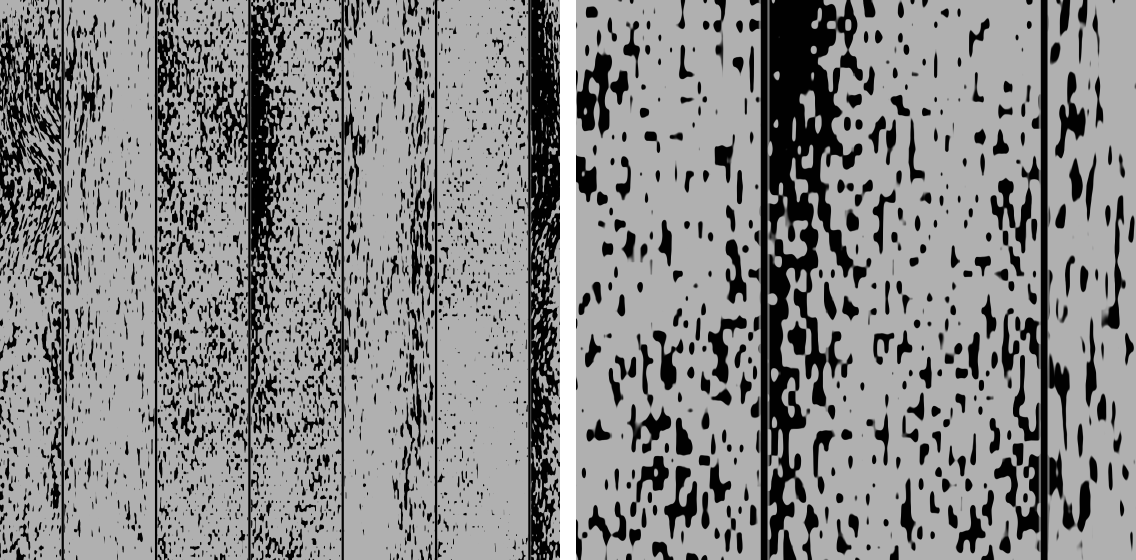
Left, the full canvas; right, a detail of the centre.
Give the GLSL for this texture, as a Shadertoy shader.

```glsl
// Six upright weathered planks: black grain specks and stains on flat grey, split by thin dark seams.

const float PLANKS = 6.0;
const float FIRST_SEAM = 0.112;         // x of the first seam
const float SEAM_WIDTH = 0.0040;
const float SEAM_LIP = 0.0016;          // clean wood beside each seam
const vec3 WOOD = vec3(0.69);
const vec3 INK = vec3(0.005);
const vec2 SPECK_SCALE = vec2(290.0, 135.0);
const vec2 GRAIN_SCALE = vec2(340.0, 52.0);
const float EDGE_SOFTNESS = 0.03;
const float PATCH_AMOUNT = 0.28;
const float STREAK_AMOUNT = 0.30;
const int SAMPLES = 3;                  // per axis

// Per plank: speck level, left stain, right streak, share of long grain
const vec4 WEAR[6] = vec4[6](
    vec4(0.21, 0.22, 0.08, 0.65),
    vec4(0.31, 0.20, 0.00, 0.15),
    vec4(0.29, 0.55, 0.02, 0.10),
    vec4(0.20, 0.19, 0.26, 0.65),
    vec4(0.19, 0.03, 0.00, 0.10),
    vec4(0.35, 0.34, 0.00, 0.40));

// Per plank: height of the stain centre, its reach, grain bend
const vec3 STAIN[6] = vec3[6](
    vec3(0.85, 0.35, 0.015),
    vec3(0.62, 0.30, 0.010),
    vec3(0.75, 0.30, 0.010),
    vec3(0.72, 0.35, 0.010),
    vec3(0.62, 0.38, 0.010),
    vec3(0.65, 0.60, 0.070));

float hash(vec2 p) {
    vec3 q = fract(vec3(p.xyx) * 0.1031);
    q += dot(q, q.yzx + 33.33);
    return fract((q.x + q.y) * q.z);
}

float noise(vec2 p) {
    vec2 cell = floor(p);
    vec2 f = fract(p);
    f = f * f * (3.0 - 2.0 * f);
    float low = mix(hash(cell), hash(cell + vec2(1.0, 0.0)), f.x);
    float high = mix(hash(cell + vec2(0.0, 1.0)), hash(cell + vec2(1.0, 1.0)), f.x);
    return mix(low, high, f.y);
}

float bump(float x, float centre, float reach) {
    float d = (x - centre) / reach;
    return exp(-d * d);
}

// Threshold below which the grain noise turns to ink
float stainLevel(float u, float y, vec4 wear, vec3 stain, vec2 seed) {
    float height = bump(y, stain.x, stain.y);
    float level = wear.x + 0.08 * (height - 0.5);
    level += wear.y * bump(u, 0.03, 0.24) * mix(0.35, 1.0, height);
    level += wear.z * bump(u, 0.77, 0.13) * mix(0.45, 1.0, height);
    level += 0.06 * exp((u - 1.0) / 0.08);
    level += PATCH_AMOUNT * (noise(vec2(u * 3.0, y * 8.0) + seed) - 0.5);
    level += STREAK_AMOUNT * wear.w * (noise(vec2(u * 13.0, y * 6.0) + seed + 11.0) - 0.5);
    return level;
}

// Ink coverage at one point of the canvas
float inkAt(vec2 p) {
    float along = (p.x - FIRST_SEAM) * PLANKS;
    int plank = int(mod(floor(along), PLANKS));
    float u = fract(along);
    vec4 wear = WEAR[plank];
    vec3 stain = STAIN[plank];
    vec2 seed = vec2(71.0, 43.0) * float(plank + 1);

    // Bent grain, mixed from short specks and long fibres
    vec2 q = vec2(u / PLANKS, p.y);
    q.x += stain.z * (noise(vec2(u * 1.2, p.y * 6.0) + seed) - 0.5);
    float speck = noise(q * SPECK_SCALE + seed);
    float fibre = noise(q * GRAIN_SCALE + seed + 19.0);
    float grain = mix(speck, fibre, wear.w);

    float level = stainLevel(u, p.y, wear, stain, seed);
    float ink = smoothstep(-EDGE_SOFTNESS, EDGE_SOFTNESS, level - grain);

    // Seam with a narrow clean lip
    float seamDistance = min(u, 1.0 - u) / PLANKS - 0.5 * SEAM_WIDTH;
    ink *= mix(0.35, 1.0, smoothstep(0.5 * SEAM_LIP, SEAM_LIP, seamDistance));
    float seam = 1.0 - smoothstep(-0.0003, 0.0003, seamDistance);
    return max(ink, seam);
}

void mainImage(out vec4 fragColor, in vec2 fragCoord) {
    float ink = 0.0;
    for (int j = 0; j < SAMPLES; j++) {
        for (int i = 0; i < SAMPLES; i++) {
            vec2 offset = (vec2(i, j) + 0.5) / float(SAMPLES) - 0.5;
            ink += inkAt((fragCoord + offset) / iResolution.xy);
        }
    }
    ink /= float(SAMPLES * SAMPLES);
    fragColor = vec4(mix(WOOD, INK, ink), 1.0);
}
```
